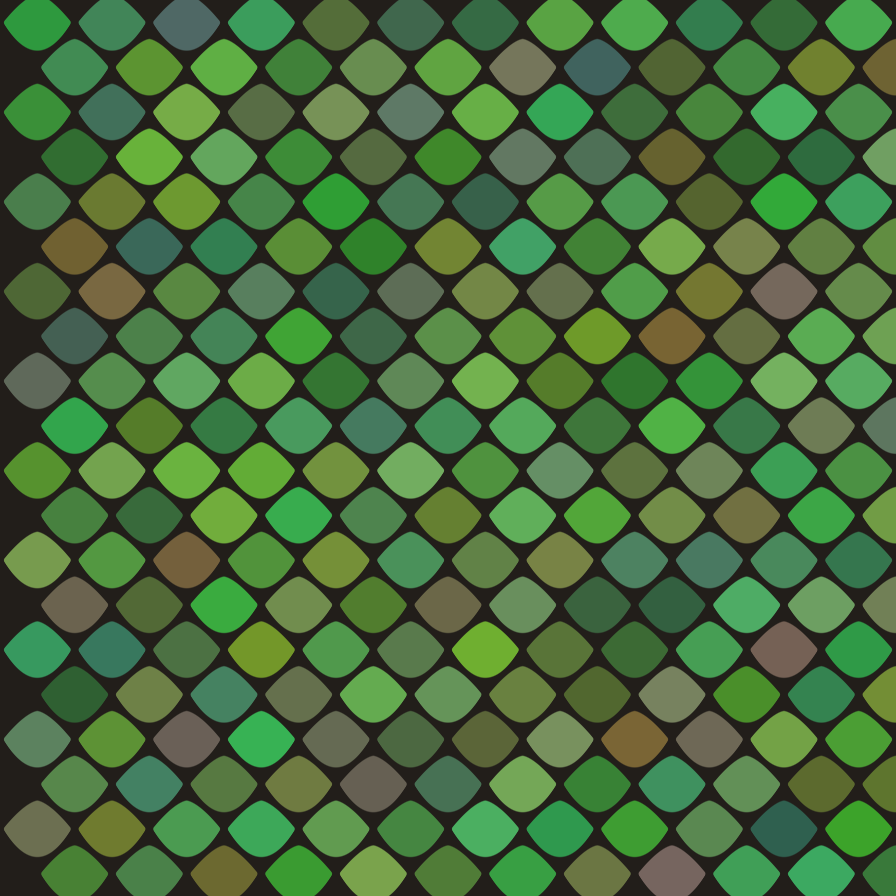
This pattern is drawn by a Shadertoy shader. Its source:

```glsl
// Staggered rows of flat green reptile scales on a dark ground, each tinted at random.

float hash(vec2 p) {
    return fract(sin(dot(p, vec2(127.1, 311.7))) * 43758.5453);
}

float smoothMax(float a, float b, float k) {
    float h = max(k - abs(a - b), 0.0) / k;
    return max(a, b) + 0.25 * k * h * h;
}

// Negative inside: a narrow tip above, a rounder belly below, soft side corners.
float scaleShape(vec2 p) {
    float a = abs(p.x) / 0.457;
    float y = p.y / 0.63;
    float tip = pow(a, 1.5) - y - 1.0;
    float belly = a * a + y - 1.0;
    return smoothMax(tip, belly, 0.15);
}

// Each channel varies independently around a leaf green.
vec3 scaleColor(vec2 id) {
    vec3 r = vec3(hash(id), hash(id + 37.2), hash(id + 71.9));
    return vec3(0.33, 0.54, 0.28) + (r - 0.5) * vec3(0.30, 0.33, 0.24);
}

void mainImage(out vec4 fragColor, in vec2 fragCoord) {
    vec2 uv = fragCoord / iResolution.y;
    vec2 grid = vec2(uv.x, 1.0 - uv.y) * vec2(12.0, 20.0); // rows run downward
    float edge = 30.0 / iResolution.y;
    vec3 color = vec3(0.133, 0.118, 0.102);

    // Scales reach past their own row, so the adjacent rows are drawn too.
    for (int i = -1; i <= 1; i++) {
        float row = floor(grid.y) + float(i);
        float shift = 0.5 * mod(row, 2.0);
        float column = floor(grid.x - shift);

        // Rows stop at the canvas edges; shifted rows start half a scale in.
        if (row < 0.0 || row > 19.0 || column < 0.0) continue;

        vec2 p = grid - vec2(column + shift, row) - 0.5;
        float cover = 1.0 - smoothstep(-edge, edge, scaleShape(p));
        color = mix(color, scaleColor(vec2(column, row)), cover);
    }
    fragColor = vec4(color, 1.0);
}
```
